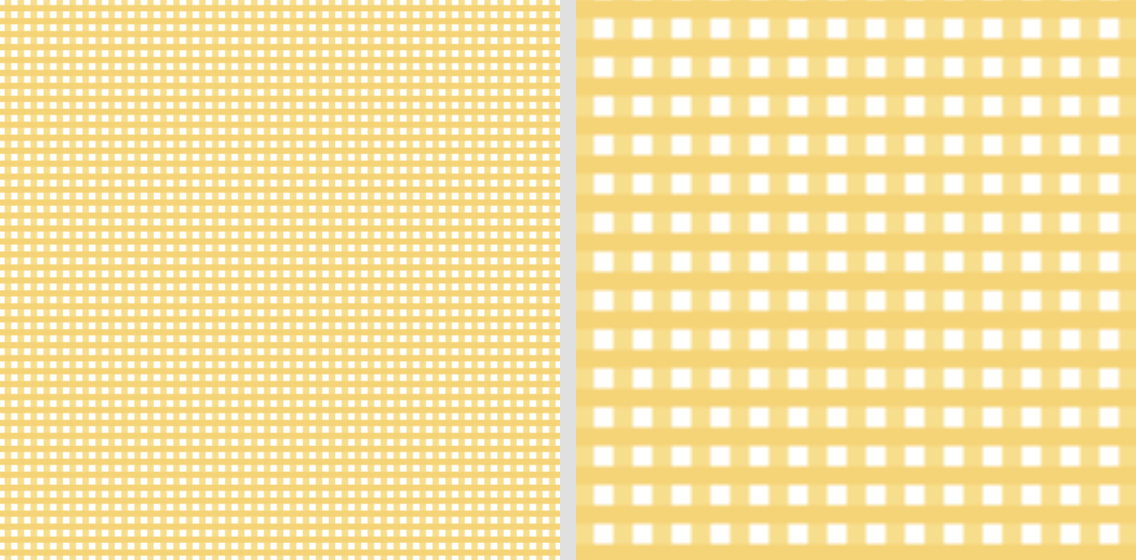
Left: the whole. Right: its middle third, enlarged.
Give the GLSL for this pattern, as a Shadertoy shader.

```glsl
const float REPEATS = 43.2;
const vec2 WINDOW_SIZE = vec2(0.50, 0.52);    // white opening, in cells
const vec2 WINDOW_CENTER = vec2(0.11, 0.13);  // offset from the top left, in cells
const float EDGE_SOFTNESS = 0.06;             // half width of an edge, in cells

const vec3 WHITE = vec3(1.0, 1.0, 0.995);
const vec3 PALE_YELLOW = vec3(0.97, 0.87, 0.55);
const vec3 AMBER = vec3(0.96, 0.83, 0.47);

// Signed distance to the nearest stripe edge, negative inside the stripe
float stripeDistance(float coord, float center, float width) {
    float offset = fract(coord - center + 0.5) - 0.5;
    return abs(offset) - 0.5 * width;
}

// Soft coverage of a repeating gap between bands
float gapCoverage(float coord, float center, float width, float softness) {
    float d = stripeDistance(coord, center, width);
    return clamp(0.5 - 0.5 * d / softness, 0.0, 1.0);
}

// Horizontal amber bands lie over paler vertical bands
vec3 gingham(vec2 cell, float softness) {
    float columnGap = gapCoverage(cell.x, WINDOW_CENTER.x, WINDOW_SIZE.x, softness);
    float rowGap = gapCoverage(cell.y, WINDOW_CENTER.y, WINDOW_SIZE.y, softness);
    vec3 rowColor = mix(PALE_YELLOW, WHITE, columnGap);
    return mix(AMBER, rowColor, rowGap);
}

void mainImage(out vec4 fragColor, in vec2 fragCoord) {
    // Cells are counted rightward and downward from the top left
    vec2 uv = fragCoord / iResolution.xy;
    vec2 cell = vec2(uv.x, 1.0 - uv.y) * REPEATS;

    // Keep edges at least one pixel wide on small canvases
    float pixel = REPEATS / min(iResolution.x, iResolution.y);
    float softness = max(EDGE_SOFTNESS, 0.5 * pixel);

    fragColor = vec4(gingham(cell, softness), 1.0);
}
```
